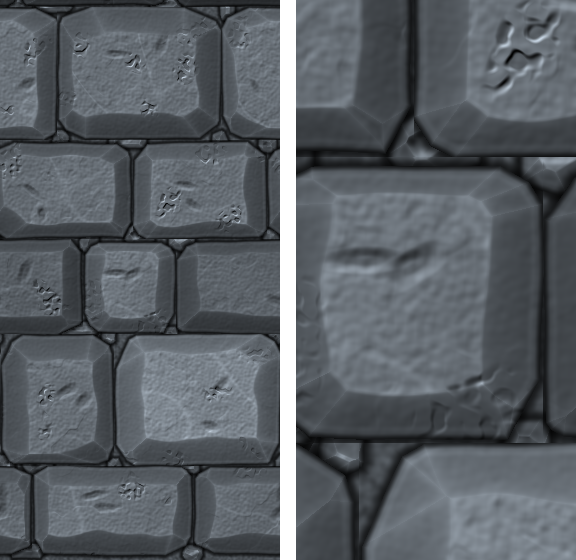
Left: the whole. Right: its middle third, enlarged.
This texture is drawn by a Shadertoy shader. Its source:

```glsl
// Weathered slate wall: five courses of chipped, bevelled blocks with pebbles in the mortar.

#define COURSES 6
#define PLANES 12
#define JOINT 0.005
#define BLOCK_WEAR 0.21
#define PEBBLE_WEAR 0.42
#define OUTLINE 0.008
#define EMBOSS 0.30
#define FACE_TONE 0.425
#define BEVEL_TONE 0.275
#define MORTAR_TONE 0.30
#define SLATE_TINT vec3(0.935, 1.0, 1.065)

const float TAU = 6.2832;
const vec2 LIGHT = vec2(-0.5, 0.866);

// Each course: bottom, top, first joint, second joint
const vec4 course[COURSES] = vec4[COURSES](
    vec4(0.022, 0.333, 0.115, 0.690), vec4(0.342, 0.803, 0.003, 0.408),
    vec4(0.812, 1.135, 0.298, 0.627), vec4(1.152, 1.487, 0.474, 0.955),
    vec4(1.507, 1.972, 0.205, 0.790), vec4(1.982, 2.300, 0.060, 0.600));
const vec2 courseTone[COURSES] = vec2[COURSES](
    vec2(1.0, 0.94), vec2(0.98, 1.18), vec2(1.02, 0.86),
    vec2(1.0, 0.95), vec2(0.98, 1.02), vec2(0.7, 0.65));

struct Rock { vec2 p, ext; float seed, wear, tone; };
struct Cut { float edge, slope, next; vec2 tilt; };

vec2 hash2(vec2 p) {
    vec3 q = fract(p.xyx * vec3(0.1031, 0.1030, 0.0973));
    q += dot(q, q.yzx + 33.33);
    return fract((q.xx + q.yz) * q.zy);
}

// Gradient noise, about -0.7 to 0.7
float noise(vec2 p) {
    vec2 i = floor(p), f = p - i, u = f * f * (3.0 - 2.0 * f), o = vec2(0, 1);
    float a = dot(hash2(i) * 2.0 - 1.0, f);
    float b = dot(hash2(i + o.yx) * 2.0 - 1.0, f - o.yx);
    float c = dot(hash2(i + o) * 2.0 - 1.0, f - o);
    float d = dot(hash2(i + 1.0) * 2.0 - 1.0, f - 1.0);
    return mix(mix(a, b, u.x), mix(c, d, u.x), u.y);
}

// Surface height: grain, flaked layers, clustered pits and oval gouges
float relief(vec2 p, vec2 ext, float seed) {
    vec2 s = p + seed;
    float mid = noise(s * 34.0);
    float h = 0.4 * mid + 0.4 * noise(s * 85.0);
    h += 0.25 * smoothstep(-0.04, 0.04, noise(s * 7.0) + 0.22 * mid);
    float cluster = smoothstep(0.2, 0.32, noise(s * 8.0 + 31.0));
    h -= 1.3 * cluster * smoothstep(-0.05, 0.2, noise(s * 52.0));
    for (int k = 0; k < 2; k++) {
        vec2 r = hash2(vec2(seed, float(k) + 3.0));
        float a = (r.x + r.y - 1.0) * 1.8;
        vec2 q = p - (r - 0.5) * ext * 1.1;
        q = mat2(cos(a), -sin(a), sin(a), cos(a)) * q;
        q /= vec2(0.035 + 0.03 * r.y, 0.014 + 0.014 * r.x);
        h -= 1.3 * (1.0 - smoothstep(0.25, 1.0, length(q) + 0.2 * mid));
    }
    return h;
}

// Trims a box with tilted planes; keeps the two lowest bevels
Cut cutRock(Rock r, vec2 warp) {
    Cut c = Cut(1.0, 9.0, 9.0, vec2(0));
    float size = r.wear * min(r.ext.x, r.ext.y);
    for (int i = 0; i < PLANES; i++) {
        vec2 n = hash2(vec2(float(i), r.seed));
        bool side = i % 3 == 0;
        float a = (float(i) + (n.x - 0.5) * (side ? 0.1 : 0.7)) * TAU / float(PLANES);
        vec2 dir = vec2(cos(a), sin(a));
        float trim = side ? 0.0 : size * mix(0.25, 1.0, n.y);
        float e = dot(abs(dir), r.ext) - trim - dot(r.p + warp, dir);
        float h = e / (1.5 * size * mix(0.45, 1.6, fract(n.x * 7.0 + n.y)));
        c.edge = min(c.edge, e);
        c.next = min(c.next, max(h, c.slope));
        if (h < c.slope) { c.slope = h; c.tilt = dir; }
    }
    return c;
}

// Flat face, sloping bevels, pale worn ridges, lit detail and dark outline
float shadeRock(Rock r, Cut c) {
    vec2 s = r.p + r.seed;
    float cap = 1.0 + 0.45 * noise(s * 8.0 + 17.0);
    float face = smoothstep(-0.06, 0.06, c.slope - cap);
    float bevel = BEVEL_TONE + 0.055 * dot(c.tilt, LIGHT) + 0.05 * c.slope;
    float v = mix(bevel, FACE_TONE + 0.06 * noise(s * 4.0), face);
    v += 0.06 * (1.0 - face) * exp(-14.0 * (c.next - c.slope));
    v += 0.10 * (0.6 + noise(s * 11.0)) * exp(-11.0 * abs(c.slope - cap));
    v += 0.05 * face * (1.0 - smoothstep(0.0, 0.025, abs(noise(s * 3.5 + 9.0))));
    float h = relief(r.p, r.ext, r.seed);
    float lit = h - relief(r.p + 0.004 * LIGHT, r.ext, r.seed);
    v += mix(0.3, 1.0, face) * (EMBOSS * lit + 0.055 * h);
    float rim = (c.edge - 0.012) / 0.004;
    v = r.tone * (v + 0.035 * exp(-rim * rim));
    return v * mix(0.35, 1.0, smoothstep(0.0, OUTLINE, c.edge));
}

float contactShadow(float edge) {
    return mix(0.35, 1.0, smoothstep(0.0, 0.014, -edge));
}

void mainImage(out vec4 fragColor, in vec2 fragCoord) {
    vec2 uv = fragCoord / iResolution.xy * vec2(1, 2);
    vec4 row = course[0];
    vec2 tones = courseTone[0];
    float id = 0.0, nearest = 99.0;
    Rock pebble;

    // Find the course here and the nearest pebble, wedged at the joint ends
    for (int i = 0; i < COURSES; i++) {
        vec4 c = course[i];
        if (uv.y > c.x - 0.006) { row = c; tones = courseTone[i]; id = float(i); }
        for (int k = 0; k < 4; k++) {
            float n = float(i * 4 + k);
            vec2 r = hash2(vec2(n, 5.0));
            vec2 p = uv - vec2(k % 2 == 0 ? c.z : c.w, k < 2 ? c.x : c.y);
            p -= (r - 0.5) * vec2(0.05, 0.02);
            p.x -= round(p.x);
            vec2 ext = vec2(mix(0.028, 0.07, r.y * r.y), 0.026 + 0.014 * r.x);
            float d = length(p / ext);
            if (d < nearest) {
                nearest = d;
                pebble = Rock(p, ext, 50.0 + n * 3.7, PEBBLE_WEAR, 0.95);
            }
        }
    }

    // The block here, one of two in its course
    float along = fract(uv.x - row.z), split = row.w - row.z;
    bool first = along < split;
    vec2 span = first ? vec2(0, split) : vec2(split, 1);
    vec2 p = vec2(along - 0.5 * (span.x + span.y), uv.y - 0.5 * (row.x + row.y));
    vec2 ext = 0.5 * vec2(span.y - span.x, row.y - row.x) - vec2(JOINT, 0);
    float seed = 3.0 + 7.3 * (2.0 * id + (first ? 0.0 : 1.0));
    Rock block = Rock(p, ext, seed, BLOCK_WEAR, first ? tones.x : tones.y);

    // Shade only the rock on top, then lay it over the mortar
    vec2 s = (p + seed) * 9.0;
    vec2 warp = 0.007 * vec2(noise(s), noise(s + 40.0));
    Cut blockCut = cutRock(block, warp), cut = cutRock(pebble, warp);
    float v = MORTAR_TONE + 0.12 * noise(uv * 95.0) + 0.08 * noise(uv * 40.0);
    v *= contactShadow(cut.edge) * contactShadow(blockCut.edge);
    float px = 1.0 / iResolution.x, shade = 1.0;
    if (blockCut.edge > 0.0) { pebble = block; cut = blockCut; }
    else shade = contactShadow(blockCut.edge);
    v = mix(v, shade * shadeRock(pebble, cut), smoothstep(-px, px, cut.edge));
    fragColor = vec4(clamp(v * SLATE_TINT, 0.0, 1.0), 1.0);
}
```
